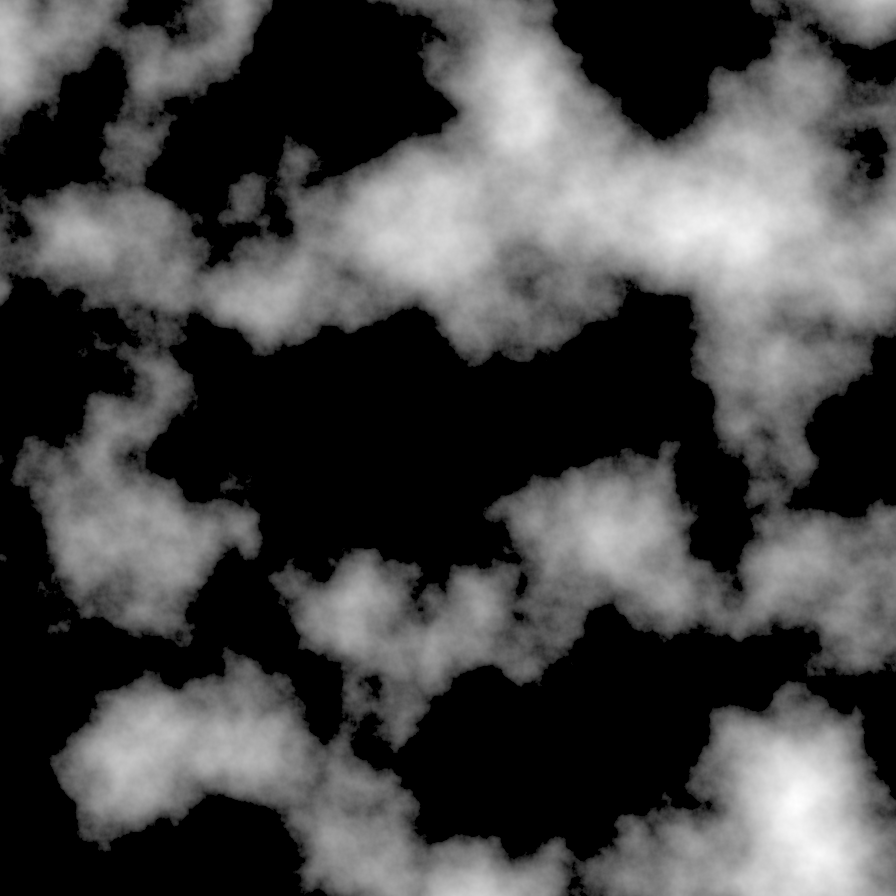
Write a WebGL 1 fragment shader that draws this texture.

```glsl
precision highp float;
// Pale grey clouds on black: rotated octaves of gradient noise are summed,
// cut off below a coverage level, then lifted by a power curve so that the
// cloud rims rise quickly while the bright cores stay soft.

uniform vec2 u_resolution;

#define CLOUD_SCALE 3.6    // coarsest noise cells across the canvas
#define OCTAVES 8
#define GAIN 0.5           // amplitude ratio between octaves
#define NOISE_SPREAD 0.235 // standard deviation of the summed noise
#define COVERAGE 0.253     // cutoff below the mean, in deviations
#define BRIGHTNESS 0.545
#define RIM_POWER 0.45     // lower values give steeper cloud rims
#define SEED vec2(17.3, 41.7)

const float TAU = 6.2831853;

// Unit gradient with a random direction for each lattice point
vec2 latticeGradient(vec2 cell) {
  float angle = TAU * fract(sin(dot(cell, vec2(127.1, 311.7))) * 43758.5453);
  return vec2(cos(angle), sin(angle));
}

float gradientNoise(vec2 p) {
  vec2 cell = floor(p);
  vec2 f = p - cell;
  vec2 fade = f * f * f * (f * (f * 6.0 - 15.0) + 10.0);
  vec2 right = vec2(1.0, 0.0);
  vec2 up = vec2(0.0, 1.0);
  float a = dot(latticeGradient(cell), f);
  float b = dot(latticeGradient(cell + right), f - right);
  float c = dot(latticeGradient(cell + up), f - up);
  float d = dot(latticeGradient(cell + 1.0), f - 1.0);
  return mix(mix(a, b, fade.x), mix(c, d, fade.x), fade.y);
}

// Fractal sum; turning each octave hides the lattice directions
float fractalNoise(vec2 p) {
  mat2 turnAndDouble = 2.0 * mat2(0.8, 0.6, -0.6, 0.8);
  float sum = 0.0;
  float amplitude = 1.0;
  for (int i = 0; i < OCTAVES; i++) {
    sum += amplitude * gradientNoise(p);
    p = turnAndDouble * p + vec2(5.37, 9.71);
    amplitude *= GAIN;
  }
  return sum;
}

void main() {
  vec2 uv = gl_FragCoord.xy / u_resolution.y;
  float noise = fractalNoise(uv * CLOUD_SCALE + SEED);

  // Cloud thickness above the cutoff, turned into grey
  float thickness = max(noise / NOISE_SPREAD + COVERAGE, 0.0);
  float grey = thickness > 0.0 ? BRIGHTNESS * pow(thickness, RIM_POWER) : 0.0;
  gl_FragColor = vec4(vec3(min(grey, 1.0)), 1.0);
}
```
